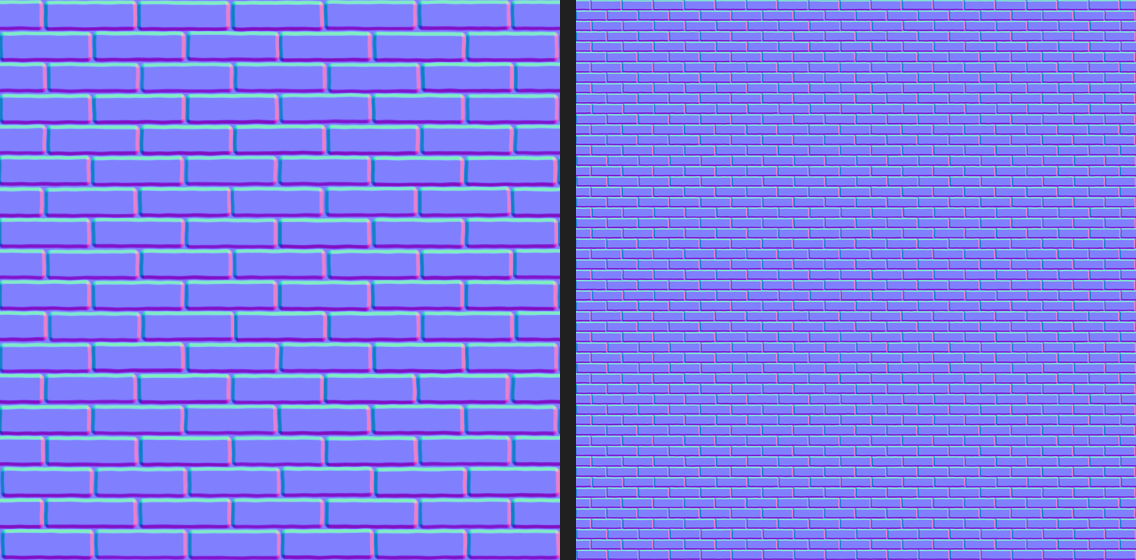
Left, the tile; right, the same tile 3 across and 3 down.
Reproduce this texture map procedurally as a Shadertoy shader.

```glsl
// Tileable tangent-space normal map of a running-bond brick wall with soft bevels.

const vec2  BRICKS        = vec2(6.0, 18.0);      // repeats across and down, rows must be even
const vec2  HALF_JOINT    = vec2(0.0038, 0.0043); // cell border to middle of bevel
const float CORNER_RADIUS = 0.0056;
const float BEVEL         = 0.0049;               // reach of the bevel on each side of the edge
const float STEEPNESS     = 1.8;                  // peak slope of the bevel
const float STEEP_VARY    = 0.3;                  // variation in slope between bricks
const float ROW_SHIFT     = 0.0075;               // range of sideways slip per row
const float ROW_BIAS      = -0.0018;              // mean sideways slip
const vec2  BRICK_SHIFT   = vec2(0.0022, 0.0012); // range of slip per brick
const float BRICK_TILT    = 0.008;                // range of rotation per brick
const float WOBBLE        = 0.0014;               // unevenness of the edges
const float WOBBLE_FREQ   = 36.0;                 // whole number, so the noise wraps

vec3 hash3(vec2 p) {
    vec3 q = fract(p.xyx * vec3(0.1031, 0.1030, 0.0973));
    q += dot(q, q.yxz + 33.33);
    return fract((q.xxy + q.yzz) * q.zyx);
}

// Gradient noise that repeats after a whole period
float cornerNoise(vec2 cell, vec2 f, vec2 corner, float period, float seed) {
    float angle = 6.28319 * hash3(mod(cell + corner, period) + seed).x;
    return dot(vec2(cos(angle), sin(angle)), f - corner);
}

float gradientNoise(vec2 p, float period, float seed) {
    vec2 cell = floor(p), f = fract(p);
    vec2 u = f * f * f * (f * (f * 6.0 - 15.0) + 10.0);
    float a = cornerNoise(cell, f, vec2(0, 0), period, seed);
    float b = cornerNoise(cell, f, vec2(1, 0), period, seed);
    float c = cornerNoise(cell, f, vec2(0, 1), period, seed);
    float d = cornerNoise(cell, f, vec2(1, 1), period, seed);
    return mix(mix(a, b, u.x), mix(c, d, u.x), u.y);
}

// Outward slope of one rounded brick, p measured from its centre
vec2 brickSlope(vec2 p, float bevel) {
    vec2 halfSize = 0.5 / BRICKS - HALF_JOINT;
    vec2 q = max(abs(p) - halfSize + CORNER_RADIUS, 0.0);
    float len = length(q);
    float edge = abs(len - CORNER_RADIUS);
    vec2 outward = sign(p) * q / max(len, 1e-5);
    return outward * (1.0 - smoothstep(0.0, bevel, edge));
}

// Sum of the slopes of all bricks near the point
vec2 wallSlope(vec2 uv, float bevel) {
    vec2 slope = vec2(0.0);
    float row = floor(uv.y * BRICKS.y);
    for (int j = -1; j <= 1; j++) {
        float y = row + float(j);
        float wrappedRow = mod(y, BRICKS.y);
        float slip = ROW_BIAS + ROW_SHIFT * (hash3(vec2(wrappedRow, 71.0)).x - 0.5);
        float shift = 0.5 * mod(wrappedRow, 2.0) / BRICKS.x + slip;
        float column = floor((uv.x - shift) * BRICKS.x);
        for (int i = -1; i <= 1; i++) {
            vec2 cell = vec2(column + float(i), y);
            vec2 id = mod(cell, BRICKS);
            vec3 rnd = hash3(id + 13.0) - 0.5;
            vec2 p = uv - (cell + 0.5) / BRICKS - vec2(shift, 0.0) - BRICK_SHIFT * rnd.xy;
            float tilt = BRICK_TILT * rnd.z;
            p += tilt * vec2(-p.y, p.x);
            float steep = STEEPNESS * (1.0 + STEEP_VARY * (hash3(id + 47.0).x - 0.5));
            slope += steep * brickSlope(p, bevel);
        }
    }
    return slope;
}

void mainImage(out vec4 fragColor, in vec2 fragCoord) {
    vec2 uv = fragCoord / iResolution.xy;

    // Uneven edges
    vec2 q = uv * WOBBLE_FREQ;
    vec2 wobble = vec2(gradientNoise(q, WOBBLE_FREQ, 5.0),
                       gradientNoise(q, WOBBLE_FREQ, 91.0));

    // Bevel never narrower than the pixel grid can show
    float pixel = 1.0 / min(iResolution.x, iResolution.y);
    float bevel = max(BEVEL, 1.5 * pixel);
    vec2 slope = wallSlope(uv + WOBBLE * wobble, bevel) * BEVEL / bevel;

    // Pack the normal into colour
    vec3 normal = normalize(vec3(slope, 1.0));
    fragColor = vec4(0.5 + 0.5 * normal, 1.0);
}
```
